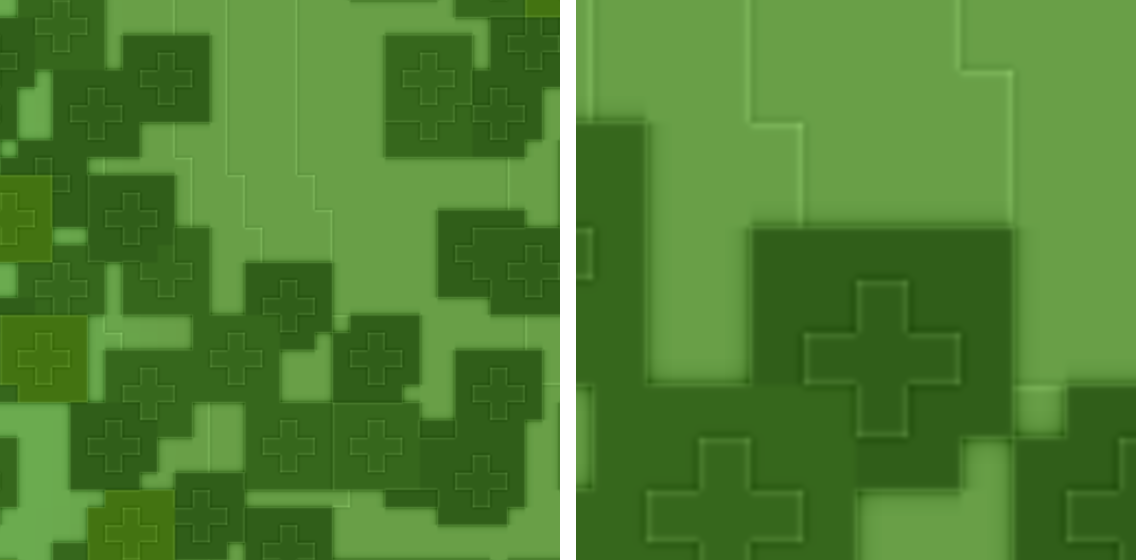
Left: the whole. Right: its middle third, enlarged.
Write a WebGL 2 fragment shader that draws this pattern.

```glsl
#version 300 es
precision highp float;
// Draws a block forest from above: square tree crowns on stepped green ground.

uniform vec2 u_resolution;
out vec4 fragColor;

const float CELLS = 32.0;  // blocks across the canvas
const float CROWN = 5.0;   // blocks across a tree crown

float hash(vec2 p, float seed) {
    vec3 q = fract(vec3(p.xyx + seed * 17.3) * vec3(0.1031, 0.1030, 0.0973));
    q += dot(q, q.yzx + 33.33);
    return fract((q.x + q.y) * q.z);
}

float noise(vec2 p) {
    vec2 i = floor(p), f = fract(p);
    f = f * f * (3.0 - 2.0 * f);
    return mix(mix(hash(i, 9.0), hash(i + vec2(1, 0), 9.0), f.x),
               mix(hash(i + vec2(0, 1), 9.0), hash(i + vec2(1, 1), 9.0), f.x), f.y);
}

// Slanted oval glade, negative inside
float glade(vec2 uv) {
    vec2 d = uv - vec2(0.55, 0.71);
    d.x += 0.35 * d.y;
    return length(d / vec2(0.20, 0.31)) - 1.0;
}

// Terraced ground that rises to the left; rgb is colour, a is height
vec4 groundBlock(vec2 block) {
    vec2 uv = block / CELLS;
    float slope = 3.6 * (1.0 - smoothstep(0.0, 0.75, uv.x));
    float height = floor(slope + 1.3 * noise(block / 8.0));
    float lush = 1.0 - smoothstep(0.08, 0.34, uv.x + 0.2 * abs(uv.y - 0.3));
    return vec4(mix(vec3(0.41, 0.625, 0.28), vec3(0.42, 0.67, 0.31), lush), height);
}

// Highest surface at a block: ground, crown, or the cross on top of a crown
vec4 surface(vec2 block) {
    vec4 top = groundBlock(block);
    vec2 home = floor(block / CROWN);
    for (int j = -1; j <= 0; j++)
    for (int i = -1; i <= 0; i++) {
        vec2 id = home + vec2(i, j);
        vec2 jitter = floor(CROWN * vec2(hash(id, 1.0), hash(id, 2.0)));
        vec2 center = id * CROWN + jitter + 2.0;
        if (hash(id, 3.0) > 0.93 || glade((center + 0.5) / CELLS) < 0.0) continue;

        vec2 d = abs(block - center);
        bool outside = max(d.x, d.y) > 2.5;
        bool clipped = d.x + d.y > 3.5 && hash(block, 4.0) < 0.2;
        if (outside || clipped) continue;

        bool golden = hash(id, 5.0) < 0.1;
        float cross = d.x + d.y < 1.5 ? 1.0 : 0.0;
        float height = 9.0 + cross + (golden ? 2.0 : step(0.75, hash(id, 6.0)));
        vec3 leaf = mix(vec3(0.188, 0.368, 0.097), vec3(0.212, 0.402, 0.11),
                        step(0.58, hash(id, 7.0)));
        if (golden) leaf = vec3(0.262, 0.452, 0.065);
        if (height > top.a) top = vec4(leaf, height);
    }
    return top;
}

// Light rim on the high side of a step, shade on the low side
float relief(float rise, float t) {
    float amount = min(abs(rise), 1.0);
    float tall = smoothstep(2.0, 5.0, abs(rise));
    float s = t * sign(rise);  // positive on the high side
    float edge = s / 0.09 * exp(-s * s / 0.0081);
    float rim = edge * (s > 0.0 ? 0.15 * (1.0 - 0.85 * tall) : 0.08);
    float shadow = smoothstep(0.0, 0.09, -s) * exp(-abs(s) / 0.15);
    return amount * rim - 0.15 * tall * shadow;
}

void main() {
    vec2 uv = gl_FragCoord.xy / min(u_resolution.x, u_resolution.y);
    vec2 p = uv * CELLS - 0.5;
    vec2 block = floor(p);
    vec2 t = fract(p) - 0.5;  // signed distance to the nearest block edges

    vec4 a = surface(block);
    vec4 b = surface(block + vec2(1, 0));
    vec4 c = surface(block + vec2(0, 1));
    vec4 d = surface(block + vec2(1, 1));

    // Flat block colours with softened edges
    vec2 w = smoothstep(-0.1, 0.1, t);
    vec3 color = mix(mix(a.rgb, b.rgb, w.x), mix(c.rgb, d.rgb, w.x), w.y);

    // Relief along vertical and horizontal steps
    float light = mix(relief(b.a - a.a, t.x), relief(d.a - c.a, t.x), w.y)
                + mix(relief(c.a - a.a, t.y), relief(d.a - b.a, t.y), w.x);
    color += light * vec3(0.95, 1.0, 0.85);

    fragColor = vec4(clamp(color, 0.0, 1.0), 1.0);
}
```
